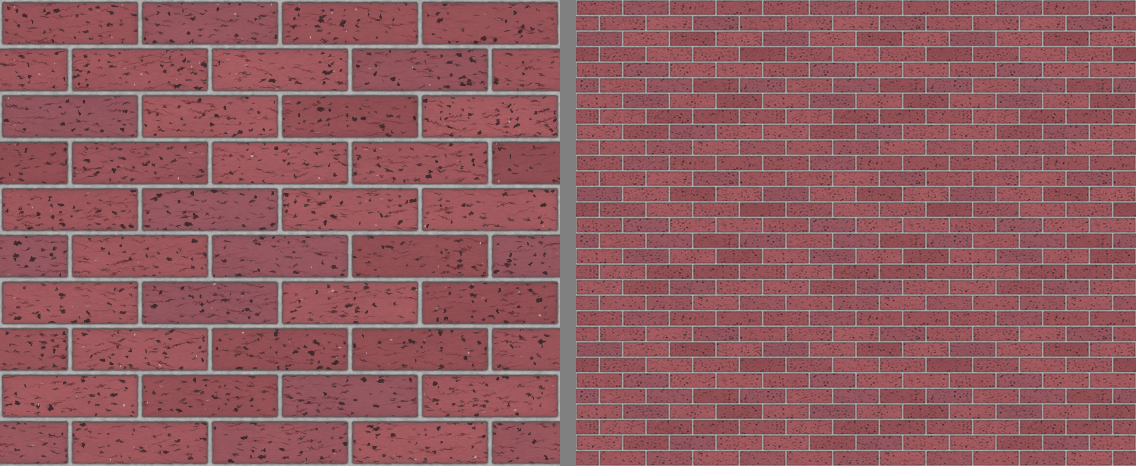
Left: one tile. Right: repeated 3 by 3.
This texture is drawn by a Shadertoy shader. Its source:

```glsl
// Running-bond wall of pitted red bricks with pale grey mortar.
#define BRICKS vec2(4.0, 10.0)        // bricks across, courses up
#define ASPECT 3.0                    // brick pitch over course height
#define HALF_BRICK vec2(1.446, 0.446) // half size, in course heights
#define CORNER 0.04
#define RED vec3(0.637, 0.355, 0.374)
#define DARK_RED vec3(0.535, 0.285, 0.305)
#define PLUM vec3(0.570, 0.335, 0.375)
#define MORTAR vec3(0.695, 0.690, 0.688)
#define RIM vec3(0.40, 0.365, 0.365)
#define PIT vec3(0.20, 0.145, 0.155)
#define SCRAPE vec3(0.43, 0.20, 0.215)

const vec2 WALL = BRICKS * vec2(ASPECT, 1.0); // wall size in course heights

vec3 hash3(vec2 p) {
    vec3 q = fract(p.xyx * vec3(0.1031, 0.1030, 0.0973));
    q += dot(q, q.yxz + 33.33);
    return fract((q.xxy + q.yzz) * q.zyx);
}

// Value noise that wraps after a whole number of cells.
float noise(vec2 uv, vec2 cells) {
    vec2 g = uv * cells, i = floor(g), f = fract(g);
    f = f * f * (3.0 - 2.0 * f);
    float a = hash3(mod(i, cells)).x;
    float b = hash3(mod(i + vec2(1, 0), cells)).x;
    float c = hash3(mod(i + vec2(0, 1), cells)).x;
    float d = hash3(mod(i + vec2(1, 1), cells)).x;
    return mix(mix(a, b, f.x), mix(c, d, f.x), f.y);
}

// Coverage of jittered, slightly tilted ellipses on a wrapping grid.
float specks(vec2 p, vec2 cells, vec2 radius, float density, float px, float seed) {
    vec2 base = floor(p / WALL * cells);
    float cover = 0.0;
    for (int y = -1; y <= 1; y++)
    for (int x = -1; x <= 1; x++) {
        vec2 cell = base + vec2(x, y);
        vec2 key = mod(cell, cells) + seed;
        vec3 place = hash3(key), form = hash3(key + 311.0);
        if (place.z > density) continue;
        vec2 d = p - (cell + 0.1 + 0.8 * place.xy) / cells * WALL;
        d.y += d.x * (form.z - 0.5) * 0.7;
        vec2 r = radius * mix(vec2(0.3), vec2(1.0), form.xy * form.xy);
        float dist = (length(d / r) - 1.0) * r.y;
        cover = max(cover, (1.0 - smoothstep(-px, px, dist)) * (0.55 + 0.45 * form.y));
    }
    return cover;
}

float roundedBox(vec2 p, vec2 halfSize, float r) {
    vec2 d = abs(p) - halfSize + r;
    return length(max(d, 0.0)) + min(max(d.x, d.y), 0.0) - r;
}

void mainImage(out vec4 fragColor, in vec2 fragCoord) {
    vec2 uv = fragCoord / iResolution.xy;
    vec2 p = uv * WALL;
    float px = 0.7 * WALL.y / iResolution.y;

    // Brick layout: even courses shift by half a brick
    float row = floor(p.y);
    float along = p.x / ASPECT + 0.5 * (1.0 - mod(row, 2.0));
    vec2 id = vec2(mod(floor(along), BRICKS.x), row);
    vec2 local = vec2((fract(along) - 0.5) * ASPECT, fract(p.y) - 0.5);
    float wobble = noise(uv, WALL * 12.0) - 0.5;
    float dist = roundedBox(local, HALF_BRICK, CORNER) + 0.012 * wobble;

    // Fired clay: tone per brick, soft blotches and drawn-out grain
    vec3 tone = hash3(id + 17.0);
    vec3 brick = mix(RED, DARK_RED, 0.75 * tone.x * tone.x);
    brick = mix(brick, PLUM, 0.85 * smoothstep(0.65, 0.95, tone.y));
    float blotch = noise(uv, WALL * vec2(1.0, 3.0)) - 0.5;
    float grain = noise(uv, WALL * vec2(14.0, 44.0)) - 0.5;
    brick *= 1.0 + 0.05 * blotch + 0.06 * grain;

    // Scrapes, ragged pits and pale grit
    vec2 ragged = p + 0.05 * (vec2(noise(uv, WALL * 22.0),
                                  noise(uv + 0.37, WALL * 26.0)) - 0.5);
    float scrape = specks(ragged, WALL * vec2(3.0, 7.0), vec2(0.24, 0.022), 0.40, px, 7.0);
    float pit = specks(ragged, WALL * vec2(4.0, 8.0), vec2(0.085, 0.042), 0.58, px, 91.0);
    float grit = specks(p, WALL * vec2(4.0, 8.0), vec2(0.032, 0.026), 0.05, px, 173.0);
    brick = mix(brick, SCRAPE, 0.75 * scrape);
    brick = mix(brick, PIT, 0.9 * pit);
    brick = mix(brick, vec3(0.78, 0.72, 0.72), 0.8 * grit);

    // Sandy mortar, shaded beside the bricks
    float sand = noise(uv, WALL * 32.0) + noise(uv, WALL * 9.0) - 1.0;
    vec3 mortar = MORTAR * (1.0 + 0.09 * sand);
    mortar *= 1.0 - 0.22 * exp(-max(dist, 0.0) / 0.018);

    // Join with a dark rim, heavier on the upper edge
    vec3 color = mix(mortar, brick, 1.0 - smoothstep(-px, px, dist));
    float rim = exp(-pow(dist / 0.022, 2.0));
    color = mix(color, RIM, rim * (0.7 + 0.3 * smoothstep(0.3, 0.45, local.y)));
    color *= 1.0 - 0.10 * exp(min(dist, 0.0) / 0.05) * step(dist, 0.0);

    fragColor = vec4(color, 1.0);
}
```
